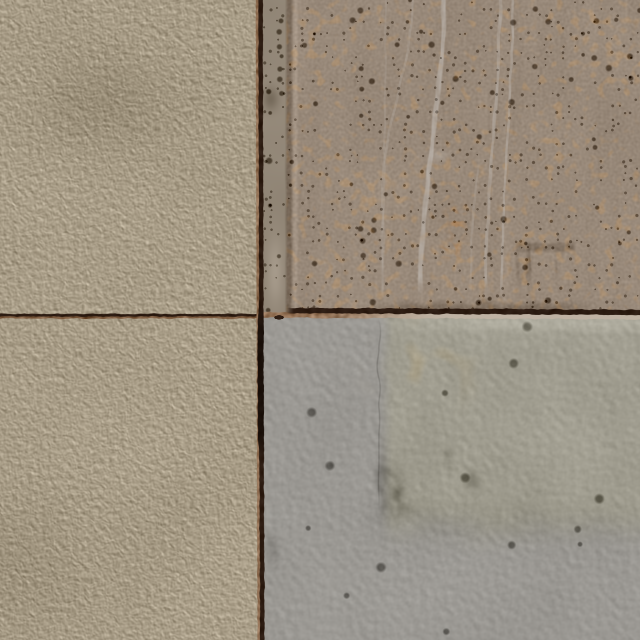
Write a WebGL 1 fragment shader that draws this texture.

```glsl
precision highp float;
// Four weathered wall panels, stucco and concrete, divided by shadowed joints.
uniform vec2 u_resolution;

vec2 hash2(vec2 p) {
  vec3 q = fract(p.xyx * vec3(0.1031, 0.1030, 0.0973));
  q += dot(q, q.yzx + 33.33);
  return fract((q.xx + q.yz) * q.zy);
}

float corner(vec2 cell, vec2 offset) {
  return dot(hash2(cell + 71.0) * 2.0 - 1.0, offset);
}

// Gradient noise
float noise(vec2 p) {
  vec2 i = floor(p), f = fract(p), e = vec2(1.0, 0.0);
  vec2 u = f * f * (3.0 - 2.0 * f);
  return mix(mix(corner(i, f), corner(i + e, f - e), u.x),
             mix(corner(i + e.yx, f - e.yx), corner(i + 1.0, f - 1.0), u.x), u.y);
}

float fbm(vec2 p) {
  float sum = 0.0, amp = 0.6;
  for (int i = 0; i < 4; i++) {
    sum += amp * noise(p);
    p = mat2(1.6, 1.2, -1.2, 1.6) * p + 9.7;
    amp *= 0.55;
  }
  return sum;
}

float band(float v, float lo, float hi, float soft) {
  return smoothstep(lo - soft, lo + soft, v) * (1.0 - smoothstep(hi - soft, hi + soft, v));
}

float blob(vec2 p, float x, float y, float rx, float ry) {
  vec2 d = (p - vec2(x, y)) / vec2(rx, ry);
  return exp(-dot(d, d));
}

// Scattered pits, one candidate per cell
float pits(vec2 p, float scale, float density) {
  vec2 cell = floor(p * scale), r = hash2(cell + 13.0);
  vec2 d = fract(p * scale) - 0.3 - 0.4 * hash2(cell + 47.0);
  float size = 0.12 + 0.18 * r.y;
  return step(r.x, density) * (1.0 - smoothstep(size * 0.5, size + 0.08, length(d)));
}

// Mineral run leaning from xTop to xEnd
float drip(vec2 p, float xTop, float xEnd, float bendY, float width) {
  float x = mix(xEnd, xTop, smoothstep(bendY, 1.0, p.y)) + 0.003 * noise(vec2(xTop * 90.0, p.y * 28.0));
  float w = width * (1.0 + 0.7 * noise(vec2(p.y * 20.0, xEnd * 50.0)));
  return (0.75 + 0.6 * noise(p * vec2(150.0, 50.0))) * smoothstep(0.53, 0.57, p.y)
    * (1.0 - smoothstep(w * 0.4, w + 0.0012, abs(p.x - x)));
}

float grain(vec2 p) {
  return noise(p * 125.0) + 0.65 * noise(p * 230.0 + 5.0);
}

vec3 stucco(vec2 p) {
  vec2 q = p + 0.004 * vec2(noise(p * 60.0), noise(p * 60.0 + 30.0));
  float relief = grain(q) - grain(q + vec2(0.0012, 0.0018));
  float shade = 0.05 * fbm(p * 5.0) - 0.06 * blob(p, 0.15, 0.83, 0.10, 0.07) - 0.03 * blob(p, 0.04, 0.14, 0.1, 0.12);
  return vec3(0.655, 0.61, 0.525) + shade + 0.17 * relief + 0.05 * grain(q);
}

vec3 brownConcrete(vec2 p) {
  float cloud = fbm(p * 6.0);
  vec3 col = vec3(0.595, 0.535, 0.475) + 0.04 * cloud + 0.06 * noise(p * 210.0);
  col += vec3(0.06, 0.02, -0.03) * smoothstep(0.05, 0.45, noise(p * 75.0) + 0.4 * cloud);
  col += 0.035 * fbm(p * vec2(45.0, 3.0));
  // Border strip and groove
  col = mix(vec3(0.57, 0.525, 0.465) + 0.05 * cloud, col, smoothstep(0.445, 0.45, p.x));
  col -= 0.13 * band(p.x + 0.002 * noise(p * 25.0), 0.447, 0.456, 0.003);
  col += 0.05 * band(p.x, 0.459, 0.465, 0.003);
  col += 0.09 * blob(p, 0.43, 0.575, 0.013, 0.05) - 0.12 * blob(p, 0.423, 0.845, 0.012, 0.018);
  // Pale runs
  float runs = 0.85 * drip(p, 0.694, 0.657, 0.55, 0.0042) + 0.6 * drip(p, 0.781, 0.759, 0.55, 0.0026);
  runs += 0.6 * drip(p, 0.801, 0.784, 0.55, 0.0018) + 0.35 * drip(p, 0.645, 0.597, 0.7, 0.0018);
  runs += 0.25 * drip(p, 0.603, 0.599, 0.55, 0.0014) + 0.4 * blob(p, 0.685, 0.757, 0.015, 0.008);
  runs += 0.35 * drip(p, 0.768, 0.736, 0.58, 0.0015) * (1.0 - smoothstep(0.7, 0.78, p.y));
  col = mix(col, vec3(0.73, 0.7, 0.67), clamp(runs, 0.0, 0.8));
  // Rust and soot
  float rust = blob(p, 0.712, 0.655, 0.015, 0.022) + blob(p, 0.703, 0.61, 0.018, 0.012);
  col += vec3(0.08, -0.01, -0.1) * rust * smoothstep(-0.1, 0.3, noise(p * 90.0));
  float soot = band(p.y + 0.004 * noise(p * 70.0), 0.607, 0.62, 0.004);
  soot += band(p.y, 0.565, 0.61, 0.02) * smoothstep(0.0, 0.4, noise(p * vec2(100.0, 8.0)));
  col -= 0.12 * soot * band(p.x, 0.807, 0.897, 0.004) * (0.7 + noise(p * 120.0));
  col -= 0.1 * band(p.x, 0.6, 0.9, 0.04) * (1.0 - smoothstep(0.518, 0.533, p.y + 0.012 * noise(p * 40.0)));
  return col - 0.22 * pits(p, 105.0, 0.2) - 0.28 * pits(p + 0.37, 55.0, 0.07);
}

vec3 greyConcrete(vec2 p) {
  float cloud = fbm(p * 7.0);
  float relief = noise(p * 95.0) - noise(p * 95.0 + 0.2);
  vec3 col = vec3(0.605, 0.595, 0.575) + 0.045 * cloud + 0.09 * relief + 0.025 * noise(p * 200.0);
  // Yellowed repair with a ragged left edge
  float edge = 0.591 + 0.014 * noise(vec2(p.y * 22.0, 3.0));
  float repair = smoothstep(edge, edge + 0.025, p.x) * smoothstep(0.13, 0.21, p.y + 0.05 * cloud);
  col += repair * (vec3(0.02, 0.018, -0.015) + 0.05 * fbm(p * vec2(16.0, 7.0)));
  col -= 0.1 * band(p.x, edge, edge + 0.002, 0.0015) * band(p.y, 0.22, 0.49, 0.02);
  col += vec3(0.03, 0.0, -0.05) * smoothstep(0.05, 0.35, noise(p * 24.0)) * blob(p, 0.66, 0.43, 0.07, 0.045);
  // Damp smears
  vec2 q = p + 0.012 * vec2(noise(p * 28.0), noise(p * 28.0 + 17.0));
  float damp = blob(q, 0.599, 0.25, 0.01, 0.05) + blob(q, 0.62, 0.235, 0.011, 0.025);
  damp += blob(q, 0.74, 0.247, 0.01, 0.016) + 0.5 * blob(q, 0.702, 0.285, 0.008, 0.02);
  damp += 0.5 * blob(q, 0.63, 0.2, 0.03, 0.015) + 0.7 * blob(q, 0.426, 0.145, 0.01, 0.02);
  damp += 0.3 * blob(q, 0.8, 0.185, 0.2, 0.03);
  col -= 0.14 * damp * (0.8 + noise(p * 55.0));
  col += 0.06 * band(p.y, 0.485, 0.505, 0.01) * smoothstep(0.5, 0.8, p.x);
  return col - 0.25 * pits(p, 38.0, 0.05);
}

void main() {
  vec2 p = gl_FragCoord.xy / u_resolution;
  float soft = max(0.0008, 0.7 / u_resolution.y);
  float chip = 0.0022 * noise(p * 65.0) + 0.001 * noise(p * 170.0);
  float x = p.x - mix(0.4098, 0.407, p.y) - chip * 0.7;
  float right = smoothstep(-soft, soft, x), left = 1.0 - right;
  vec3 wall = mix(greyConcrete(p), brownConcrete(p), smoothstep(-soft, soft, p.y - 0.51));
  vec3 col = mix(stucco(p), wall, right);
  vec3 shadow = vec3(0.17, 0.105, 0.065) + 0.07 * noise(p * 90.0);
  vec3 clay = vec3(0.49, 0.36, 0.25) + 0.22 * noise(p * 130.0);

  // Left joint
  float y = p.y + chip;
  col = mix(col, clay, left * band(y, 0.5025, 0.507, soft));
  col = mix(col, shadow, left * band(y, 0.5055, 0.5095, soft));

  // Right joint: shadow over a sunlit lip, chipped at the crossing
  y += 0.005 * (p.x - 0.46);
  float open = smoothstep(0.445, 0.46, p.x);
  vec3 lip = mix(clay + 0.08, vec3(0.75, 0.7, 0.64), smoothstep(0.48, 0.7, p.x));
  col = mix(col, lip, right * band(y, 0.5035, 0.512, soft));
  col = mix(col, shadow, right * open * band(y, 0.5105, 0.519, soft));
  col = mix(col, shadow, smoothstep(0.4, 0.6, blob(p, 0.436, 0.504, 0.009, 0.004)));

  // Vertical joint: clay lip beside shadow
  float deep = band(p.y, 0.3, 0.505, 0.03);
  col = mix(col, clay + 0.07, band(x, -0.0075, -0.0025, soft));
  col = mix(col, shadow * (1.0 - 0.4 * deep), band(x, -0.0035 - 0.0025 * deep, 0.0035, soft));
  gl_FragColor = vec4(clamp(col, 0.0, 1.0), 1.0);
}
```
